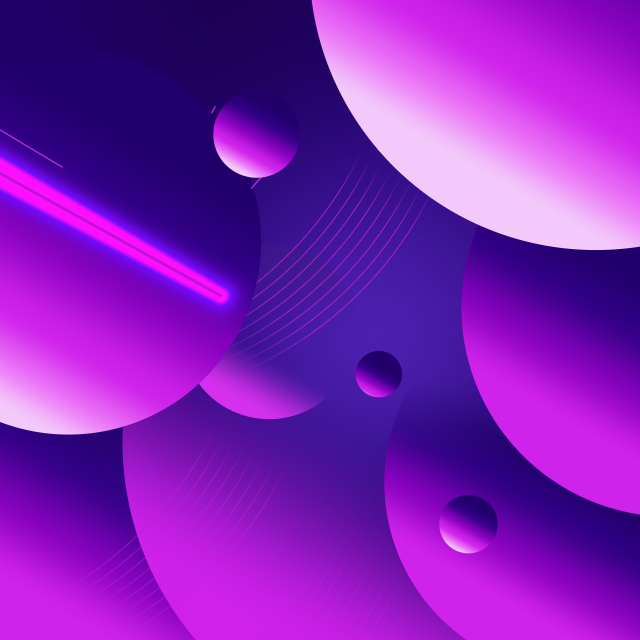
Write a WebGL 1 fragment shader that draws this background.

```glsl
precision highp float;
// Overlapping neon spheres on a violet backdrop, with a glowing beam and fans of thin arcs.
// Each sphere is a disc shaded by one shared colour ramp along a diagonal light axis;
// layers are composited from back to front using distance functions.
uniform vec2 u_resolution;

const vec2 LIGHT_AXIS = vec2(0.5, 0.866);
const vec3 MAGENTA = vec3(0.81, 0.13, 0.92);

// Antialiased coverage of a signed distance
float fill(float d) {
  return clamp(0.5 - d * u_resolution.y, 0.0, 1.0);
}

// Pale pink through magenta and purple to navy
vec3 ramp(float t) {
  vec3 c = mix(vec3(0.95, 0.79, 0.98), vec3(0.92, 0.44, 0.97), smoothstep(0.0, 0.17, t));
  c = mix(c, MAGENTA, smoothstep(0.12, 0.32, t));
  c = mix(c, vec3(0.55, 0.01, 0.76), smoothstep(0.3, 0.58, t));
  c = mix(c, vec3(0.19, 0.0, 0.52), smoothstep(0.5, 0.86, t));
  return mix(c, vec3(0.13, 0.0, 0.42), smoothstep(0.8, 1.05, t));
}

// tone: ramp value at the centre, its slope per radius, its lowest value
vec4 sphere(vec2 p, vec2 centre, float radius, vec3 tone) {
  vec2 q = (p - centre) / radius;
  float t = max(tone.x + tone.y * dot(q, LIGHT_AXIS), tone.z);
  return vec4(ramp(t), fill((length(q) - 1.0) * radius));
}

vec3 over(vec3 below, vec4 layer) {
  return mix(below, layer.rgb, layer.a);
}

// x: distance to the segment, y: position along it
vec2 segment(vec2 p, vec2 a, vec2 b) {
  vec2 ab = b - a;
  float h = clamp(dot(p - a, ab) / dot(ab, ab), 0.0, 1.0);
  return vec2(length(p - a - ab * h), h);
}

// Eight shifted arcs that fade at both ends
float arcFan(vec2 p) {
  float ink = 0.0;
  for (int i = 0; i < 8; i++) {
    vec2 q = p - vec2(0.039, 1.0156) - float(i) * vec2(0.0158, -0.0086);
    float angle = atan(-q.y, q.x);
    float fade = smoothstep(0.43, 0.6, angle) * (1.0 - smoothstep(0.9, 1.22, angle));
    ink = max(ink, fade * fill(abs(length(q) - 0.5833) - 0.0008));
  }
  return ink;
}

void main() {
  vec2 p = gl_FragCoord.xy / u_resolution;
  float along = dot(p, LIGHT_AXIS);
  vec3 arcColor = vec3(0.74, 0.13, 0.86);

  // Backdrop with a dark top and a violet central glow
  vec3 col = ramp(max((along + 0.032) / 0.39, 0.3));
  col = mix(vec3(0.105, 0.0, 0.33), col, smoothstep(0.0, 0.4, distance(p, vec2(0.36, 1.0))));
  vec2 g = (p - vec2(0.586, 0.479)) / 0.273;
  col = mix(col, vec3(0.3, 0.12, 0.68), exp(-dot(g, g)));

  // Large translucent disc at the bottom
  float disc = fill(distance(p, vec2(0.668, 0.31)) - 0.4766);
  col = mix(col, MAGENTA, disc * (1.0 - smoothstep(0.215, 0.5665, along)));
  float lowerArcs = max(arcFan(p + vec2(0.229, 0.432)), arcFan(p + vec2(0.049, 0.609)));
  col = mix(col, arcColor, 0.55 * lowerArcs);

  // Glassy middle disc: dim at the top, lit from below
  disc = fill(distance(p, vec2(0.4206, 0.4818)) - 0.1367);
  col = mix(col, vec3(0.25, 0.1, 0.52), 0.5 * disc * smoothstep(0.48, 0.61, p.y));
  col = mix(col, vec3(0.83, 0.19, 0.93), disc * (1.0 - smoothstep(0.508, 0.599, along)));
  col = mix(col, arcColor, 0.8 * arcFan(p));

  // Big spheres; the lower right one dissolves upwards
  vec4 lowerRight = sphere(p, vec2(0.9, 0.246), 0.2995, vec3(1.016, 0.976, 0.3));
  lowerRight.a *= 1.0 - smoothstep(0.26, 0.42, p.y);
  col = over(col, lowerRight);
  col = over(col, sphere(p, vec2(1.048, 0.5195), 0.327, vec3(0.99, 0.95, 0.3)));
  col = over(col, sphere(p, vec2(0.931, 1.057), 0.4477, vec3(0.675, 0.8, 0.0)));
  col = over(col, sphere(p, vec2(0.107, 0.622), 0.301, vec3(0.612, 0.66, 0.0)));

  // Tapered neon beam: halo, core and inner thread
  vec2 beam = segment(p, vec2(-0.03, 0.746), vec2(0.345, 0.538));
  float edge = beam.x - mix(0.021, 0.011, beam.y);
  float halo = max(edge, 0.0) / 0.018;
  col = mix(col, vec3(0.46, 0.04, 1.0), 0.9 * exp(-halo * halo) + 0.1 * exp(-halo * 0.6));
  col = mix(col, vec3(1.0, 0.06, 1.0), 1.0 - smoothstep(-0.004, 0.006, edge));
  col = mix(col, vec3(0.7, 0.08, 0.82), 0.85 * fill(beam.x - 0.0022));

  // Fine accent strokes
  float stroke = segment(p, vec2(-0.02, 0.809), vec2(0.097, 0.739)).x;
  stroke = min(stroke, segment(p, vec2(0.393, 0.706), vec2(0.408, 0.723)).x);
  stroke = min(stroke, segment(p, vec2(0.331, 0.824), vec2(0.336, 0.833)).x);
  col = mix(col, vec3(0.8, 0.2, 0.87), 0.9 * fill(stroke - 0.001));

  // Small floating spheres
  col = over(col, sphere(p, vec2(0.401, 0.79), 0.0677, vec3(0.6, 0.63, 0.0)));
  col = over(col, sphere(p, vec2(0.592, 0.4154), 0.0362, vec3(0.85, 0.65, 0.2)));
  col = over(col, sphere(p, vec2(0.732, 0.181), 0.0456, vec3(0.62, 0.62, 0.0)));

  gl_FragColor = vec4(col, 1.0);
}
```
